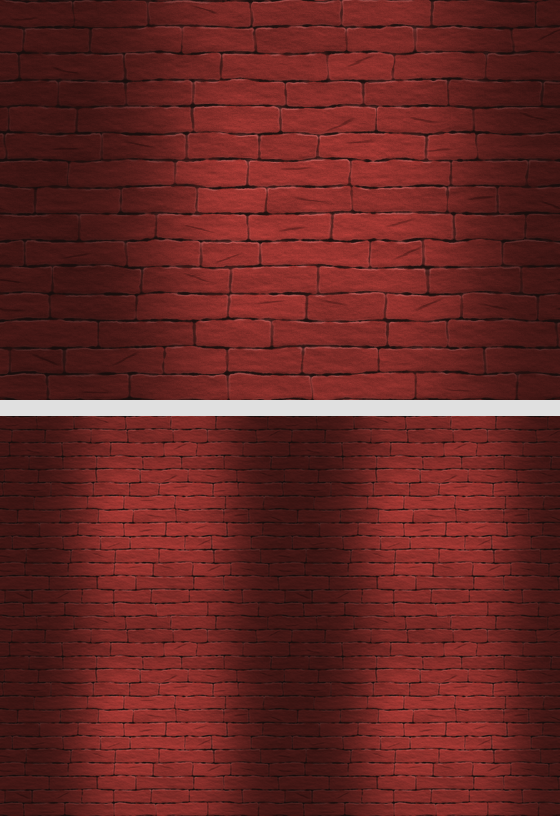
Top: one tile. Bottom: repeated 2 by 2.
This texture is drawn by a Shadertoy shader. Its source:

```glsl
// Painted red brick wall: uneven courses of long bricks with thin dark joints,
// pale worn upper edges, brushed grain and a soft pool of light.
// Each brick is a rounded box between hashed joints; all noise wraps.

#define COURSES 15.0
#define WALL_WIDTH 21.0      // wall width in course heights
#define BRICKS 6.0           // bricks in even courses; odd courses have one more
#define JOINT_JITTER 0.42
#define GAP 0.034            // half the joint width
#define CORNER 0.10
#define ROUGHNESS 0.10
#define SHADE_FLOOR 0.43     // light level at the wall ends
#define PAINT vec3(0.605, 0.207, 0.188)
#define WORN vec3(0.83, 0.42, 0.40)
#define CREVICE vec3(0.115, 0.065, 0.058)

const vec2 WALL = vec2(WALL_WIDTH, COURSES);

float hash(vec2 p) {
    vec3 q = fract(vec3(p.xyx) * 0.1031);
    q += dot(q, q.yzx + 33.33);
    return fract((q.x + q.y) * q.z);
}

// Value noise that repeats after "period" lattice cells
float noise(vec2 p, vec2 period) {
    vec2 i = floor(p), f = fract(p);
    f = f * f * (3.0 - 2.0 * f);
    vec2 a = mod(i, period), b = mod(i + 1.0, period);
    return mix(mix(hash(a), hash(vec2(b.x, a.y)), f.x),
               mix(hash(vec2(a.x, b.y)), hash(b), f.x), f.y);
}

// Layered wrapping noise; "scale" must be whole numbers
float fbm(vec2 p, vec2 scale) {
    float sum = 0.0, amp = 0.53;
    for (int i = 0; i < 4; i++) {
        sum += amp * noise(p * scale, WALL * scale);
        scale *= 2.0;
        amp *= 0.5;
    }
    return sum;
}

// Position of joint k in a course of n bricks
float joint(float k, float n, float row) {
    return k + JOINT_JITTER * hash(vec2(mod(k, n) + 17.0, row + 5.0));
}

float roundBox(vec2 p, vec2 halfSize, float r) {
    vec2 q = abs(p) - halfSize + r;
    return length(max(q, 0.0)) + min(max(q.x, q.y), 0.0) - r;
}

// Periodic light, brightest right of the middle
float pool(vec2 uv) {
    vec2 v = 0.5 + 0.5 * cos(6.28318 * (uv - vec2(0.56, 0.48)));
    float l = smoothstep(0.0, 0.9, v.x) * mix(0.74, 1.0, smoothstep(0.0, 0.8, v.y));
    return mix(SHADE_FLOOR, 1.0, l);
}

void mainImage(out vec4 fragColor, in vec2 fragCoord) {
    vec2 uv = fragCoord / iResolution.xy;
    vec2 p = uv * WALL;
    float px = COURSES / iResolution.y;

    // Courses sag slightly
    vec2 w = p;
    w.y += 0.13 * (noise(p, WALL) - 0.5);
    w.x += 0.10 * (noise(p * 2.0 + 0.5, WALL * 2.0) - 0.5);
    float row = mod(floor(w.y), COURSES);

    // Brick between two joints
    float n = BRICKS + mod(row, 2.0);
    float unit = WALL_WIDTH / n;
    float c = w.x / unit + hash(vec2(row, 3.0));
    float k = floor(c);
    if (c < joint(k, n, row)) k -= 1.0;
    float left = joint(k, n, row), right = joint(k + 1.0, n, row);
    vec2 id = vec2(mod(k, n), row);
    vec2 q = vec2((c - 0.5 * (left + right)) * unit, fract(w.y) - 0.5);
    vec2 halfSize = vec2(0.5 * (right - left) * unit, 0.5) - GAP;

    // Ragged outline
    float rough = fbm(p, vec2(4.0));
    float d = roundBox(q, halfSize, CORNER) + ROUGHNESS * (rough - 0.5);

    // Paint: tint per brick, brushed streaks, fine relief
    float streak = fbm(p, vec2(1.0, 5.0));
    float relief = fbm(p, vec2(3.0, 6.0)) - fbm(p + vec2(0.02, 0.05), vec2(3.0, 6.0));
    float tone = 0.96 + 0.13 * (hash(id + 31.0) - 0.5) + 0.22 * (streak - 0.5);
    tone += 0.35 * relief + 0.06 * (hash(floor(p * 24.0)) - 0.5);
    vec3 col = PAINT * tone;

    // A shallow scratch on some bricks
    float angle = 0.9 * (hash(id + 7.0) - 0.5);
    vec2 s = q - vec2(hash(id + 11.0) - 0.5, 0.4 * (hash(id + 13.0) - 0.5));
    s = mat2(cos(angle), -sin(angle), sin(angle), cos(angle)) * s;
    float scratch = 1.0 - smoothstep(0.008, 0.022 + px, abs(s.y + 0.12 * (streak - 0.5)));
    scratch *= (1.0 - smoothstep(0.25, 0.7, abs(s.x))) * step(0.68, hash(id + 19.0));
    col *= 1.0 - 0.28 * scratch;

    // Worn edges, strongest along the top; soft shade toward the bottom
    float topSide = smoothstep(0.25, 0.44, q.y);
    float patchy = noise(p * vec2(3.0, 2.0), WALL * vec2(3.0, 2.0));
    float rim = smoothstep(-0.085, -0.015, d) * mix(0.22, 0.75, topSide);
    col = mix(col, WORN, rim * smoothstep(0.1, 0.8, patchy));
    col *= 1.0 - 0.14 * smoothstep(0.30, 0.47, -q.y);
    col *= pool(uv);

    // Crevices: deep along the courses, partly painted over at the ends
    float bed = smoothstep(halfSize.y - 0.10, halfSize.y, abs(q.y));
    float fill = smoothstep(0.15, 0.6, noise(p * 2.0, WALL * 2.0));
    float depth = mix(0.35, 0.75, bed) + 0.25 * fill;
    float gap = smoothstep(-px, px, d) * depth;
    col = mix(col, CREVICE * mix(0.65, 1.0, pool(uv)), gap);

    fragColor = vec4(col, 1.0);
}
```
